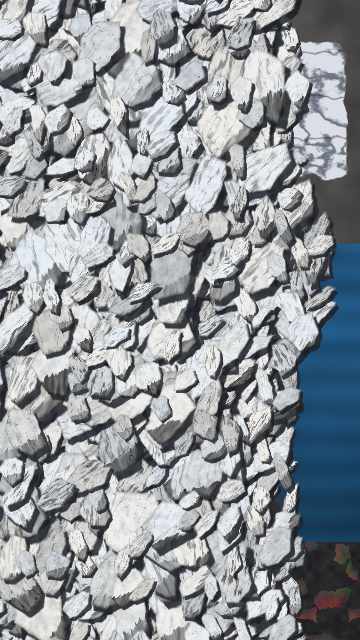
Write a Shadertoy shader that draws this texture.

```glsl
float hash(vec2 p) {
    vec3 q = fract(vec3(p.xyx) * 0.1031);
    q += dot(q, q.yzx + 33.33);
    return fract((q.x + q.y) * q.z);
}

float noise(vec2 p) {
    vec2 i = floor(p), f = fract(p);
    f = f * f * (3.0 - 2.0 * f);
    return mix(mix(hash(i), hash(i + vec2(1, 0)), f.x),
               mix(hash(i + vec2(0, 1)), hash(i + vec2(1, 1)), f.x), f.y);
}

float fbm(vec2 p) {
    float sum = 0.0, amp = 0.5;
    for (int i = 0; i < 5; i++) {
        sum += amp * noise(p);
        p = mat2(1.6, 1.2, -1.2, 1.6) * p + 7.3;
        amp *= 0.5;
    }
    return sum;
}

mat2 turn(float a) {
    return mat2(cos(a), -sin(a), sin(a), cos(a));
}

// Irregular convex polygon of about unit radius
float stoneShape(vec2 q, float seed) {
    float d = -1.0;
    for (int i = 0; i < 7; i++) {
        float k = float(i);
        float a = (k + 0.8 * hash(vec2(seed, k))) * 0.898;
        d = max(d, dot(q, vec2(cos(a), sin(a))) - 0.65 - 0.3 * hash(vec2(k, seed + 9.0)));
    }
    return d;
}

float pileEdge(float y) {
    float bulge = (y - 1.07) / 0.2;
    return 0.84 + 0.1 * exp(-bulge * bulge) + 0.02 * sin(y * 9.0);
}

// Wall, blue sheet, crumpled sacks and coloured rubbish behind the pile
vec3 backdrop(vec2 p) {
    vec3 wall = vec3(0.29, 0.285, 0.28) * (0.75 + 0.5 * fbm(p * 12.0));
    float ribs = sin(p.y * 75.0 + 0.6 * noise(p * 8.0));
    vec3 sheet = vec3(0.12, 0.32, 0.48) * (0.95 + 0.07 * ribs + 0.2 * (noise(p * 9.0) - 0.5));
    sheet *= mix(0.8, 1.1, smoothstep(0.3, 1.05, p.y));
    vec2 scrap = p * 24.0 + 1.5 * fbm(p * 20.0);
    vec3 rubbish = vec3(0.09, 0.09, 0.1) + 0.12 * fbm(p * 50.0);
    if (hash(floor(scrap)) > 0.72)
        rubbish += 0.35 * vec3(noise(scrap), 0.4 * noise(scrap + 5.0), 0.3 * noise(scrap + 9.0));

    vec3 col = mix(rubbish, sheet, smoothstep(0.27, 0.275, p.y));
    col = mix(col, wall, smoothstep(1.098, 1.103, p.y));

    vec2 w = p + 0.05 * (vec2(fbm(p * 14.0), fbm(p * 14.0 + 30.0)) - 0.5);
    vec2 b = abs(w - vec2(0.86, 1.47)) - vec2(0.07, 0.16);
    float sack = length(max(b, 0.0)) + min(max(b.x, b.y), 0.0) - 0.03;
    float fold = abs(fbm(p * vec2(16.0, 22.0)) - 0.48) * 7.0;
    vec3 cloth = mix(vec3(0.42, 0.45, 0.5), vec3(0.86, 0.87, 0.9), smoothstep(0.05, 0.8, fold));
    cloth *= 0.65 + 0.35 * smoothstep(0.0, 0.12, abs(sin(w.y * 27.0)));
    return mix(col, cloth, smoothstep(0.003, -0.003, sack));
}

// Sunlit slate surface: main face, shaded flank, grain and worn rim
vec3 stoneColor(vec2 p, vec2 world, vec2 q, float d, float seed) {
    float grain = fbm(q * vec2(2.5, 8.0) + seed);
    float speck = fbm(p * 75.0 + seed);
    float toneRoll = hash(vec2(seed, 3.0));
    float tone = mix(0.94, 0.76, toneRoll * toneRoll);
    tone -= 0.45 * smoothstep(0.5, 0.72, grain) * hash(vec2(seed, 5.0));
    tone += 0.22 * (speck - 0.47);
    vec2 sunward = turn(hash(vec2(seed, 6.0)) - 0.5) * vec2(-0.65, 0.76);
    float flank = dot(world, sunward) + 0.35 * (grain - 0.5) + 0.18 + 0.5 * hash(vec2(seed, 7.0));
    float shade = mix(0.3, 0.72, hash(vec2(seed, 8.0))) + 0.5 * (grain - 0.5);
    tone = mix(tone, shade, 0.9 * (1.0 - smoothstep(-0.04, 0.02, flank)));
    float crack = abs(noise(q * vec2(1.5, 5.0) + seed * 2.0) - 0.5);
    tone -= 0.2 * (1.0 - smoothstep(0.0, 0.03, crack)) * step(0.45, hash(vec2(seed, 11.0)));
    tone -= 0.16 * smoothstep(-0.1, 0.0, d);
    return clamp(tone, 0.1, 0.94) * mix(vec3(0.96, 0.99, 1.02), vec3(1.0, 0.995, 0.98), hash(vec2(seed, 12.0)));
}

void mainImage(out vec4 fragColor, in vec2 fragCoord) {
    vec2 p = fragCoord / iResolution.x;
    vec3 col = backdrop(p);
    vec3 shadow = vec3(0.12, 0.13, 0.15);
    float ground = p.x - pileEdge(p.y) + 0.05 + 0.04 * (fbm(p * 25.0) - 0.5);
    col = mix(col, shadow + 0.15 * fbm(p * 40.0), 1.0 - smoothstep(-0.004, 0.004, ground));
    vec2 rough = 0.012 * (vec2(fbm(p * 38.0), fbm(p * 38.0 + 50.0)) - 0.5);

    // Heaps of stones, painted from back to front
    float cells[6] = float[6](0.055, 0.085, 0.07, 0.135, 0.1, 0.062);
    float chances[6] = float[6](1.0, 0.9, 0.7, 0.7, 0.5, 0.26);
    for (int layer = 0; layer < 6; layer++) {
        float cell = cells[layer];
        vec2 home = floor(p / cell);
        for (int n = 0; n < 9; n++) {
            vec2 id = home + vec2(n % 3 - 1, n / 3 - 1);
            float seed = 90.0 * hash(id + 37.0 * float(layer) + 11.0);
            vec2 center = (id + 0.5 + 0.6 * (vec2(hash(vec2(seed, 1.0)), hash(vec2(seed, 2.0))) - 0.5)) * cell;
            float radius = cell * mix(0.65, 0.98, hash(vec2(seed, 4.0)));
            float chance = chances[layer] * (1.0 - smoothstep(0.45, 0.85, center.x) * smoothstep(0.075, 0.13, cell));
            if (hash(vec2(seed, 13.0)) > chance || center.x + 0.5 * radius > pileEdge(center.y)) continue;

            float slim = mix(0.42, 0.85, hash(vec2(seed, 14.0))) - 0.12 * smoothstep(0.5, 0.8, center.x);
            mat2 spin = turn(1.25 + 1.7 * (hash(vec2(seed, 15.0)) - 0.5));
            vec2 world = (p + rough - center) / radius;
            vec2 q = spin * world / vec2(1.0, slim);
            vec2 shadowQ = spin * (world - vec2(0.15, -0.17)) / vec2(1.0, slim);
            float soft = 0.9 / (iResolution.x * radius * slim);
            float d = stoneShape(q, seed);
            float dark = 1.0 - smoothstep(-0.04, 0.04, stoneShape(shadowQ, seed));
            col = mix(col, shadow * (0.8 + 0.6 * noise(p * 60.0)), 0.88 * dark);
            if (d < soft) col = mix(col, stoneColor(p, world, q, d, seed), 1.0 - smoothstep(-soft, soft, d));
        }
    }
    fragColor = vec4(col, 1.0);
}
```
